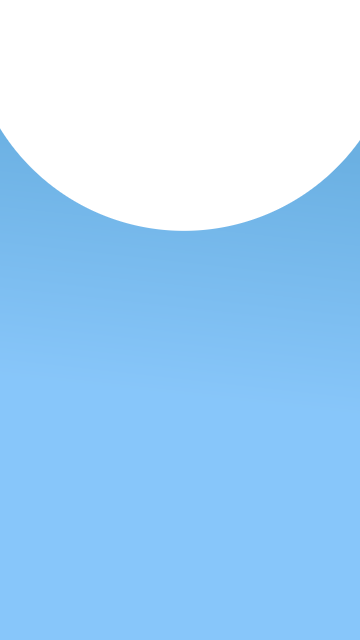
Reproduce this background procedurally as a WebGL 2 fragment shader.

```glsl
#version 300 es
precision highp float;
// A large white disc hanging from the top of a softly tilted blue gradient.

#define DISC_CENTER vec2(0.0061, 0.9771)
#define DISC_RADIUS 0.3378
#define SHADE_TILT 0.11
#define SHADE_LOW 0.382
#define SHADE_HIGH 0.785
#define LIGHT_BLUE vec3(0.531, 0.776, 0.979)
#define DEEP_BLUE vec3(0.418, 0.690, 0.886)
#define DISC_WHITE vec3(1.0)

uniform vec2 u_resolution;
out vec4 outColor;

// Signed distance to a circle, negative inside
float circleDistance(vec2 p, vec2 center, float radius) {
    return length(p - center) - radius;
}

// Flat light blue below, deepening along a slightly tilted axis
vec3 skyGradient(vec2 p) {
    float height = p.y + SHADE_TILT * p.x;
    float depth = clamp((height - SHADE_LOW) / (SHADE_HIGH - SHADE_LOW), 0.0, 1.0);
    return mix(LIGHT_BLUE, DEEP_BLUE, depth);
}

void main() {
    // Canvas height is one unit; x is measured from the middle
    vec2 p = gl_FragCoord.xy / u_resolution.y;
    p.x -= 0.5 * u_resolution.x / u_resolution.y;
    float pixel = 1.0 / u_resolution.y;

    // Disc over the gradient, with an antialiased rim
    float rim = circleDistance(p, DISC_CENTER, DISC_RADIUS);
    float coverage = clamp(0.5 - rim / pixel, 0.0, 1.0);
    outColor = vec4(mix(skyGradient(p), DISC_WHITE, coverage), 1.0);
}
```
